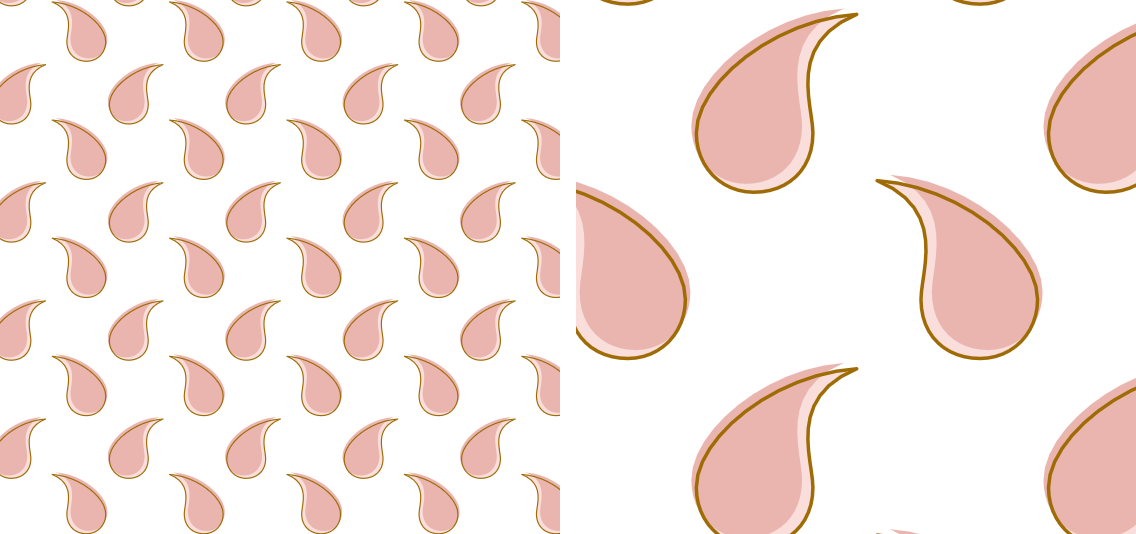
Left, the full canvas; right, a detail of the centre.
Write a WebGL 2 fragment shader that draws this pattern.

```glsl
#version 300 es
precision highp float;

uniform vec2 u_resolution;
out vec4 outColor;

// Layout, in design units measured from the top left
const float UNITS_ACROSS = 768.0;
const float COLUMN_WIDTH = 80.5;
const float COLUMN_START = 67.0;
const float ROW_HEIGHT   = 162.0;
const float ODD_DROP     = 86.0;
const float ROW_MARGIN   = 30.0;

// Fill relative to the outline
const vec2  FILL_SCALE = vec2(0.95, 0.985);
const vec2  FILL_SHIFT = vec2(6.2, -2.6);
const float LINE_WIDTH = 1.6;

const vec3 WHITE = vec3(1.0);
const vec3 BLUSH = vec3(0.98, 0.87, 0.86);
const vec3 ROSE  = vec3(0.918, 0.708, 0.688);
const vec3 GOLD  = vec3(0.62, 0.42, 0.02);

// Four joined cubic curves: tip, right side, bottom, left side, tip
const int CURVES = 4;
const int STEPS  = 12;
const vec2 DROP[13] = vec2[13](
    vec2(4.7, 2.7),
    vec2(42.0, 5.0), vec2(78.0, 34.0), vec2(78.0, 57.0),
    vec2(78.0, 72.5), vec2(66.5, 84.0), vec2(51.7, 84.0),
    vec2(36.5, 84.0), vec2(24.7, 74.0), vec2(24.7, 57.0),
    vec2(24.7, 44.0), vec2(37.0, 16.0), vec2(4.7, 2.7));

vec2 bezier(vec2 a, vec2 b, vec2 c, vec2 d, float t) {
    float s = 1.0 - t;
    return s * s * s * a + 3.0 * s * s * t * b + 3.0 * s * t * t * c + t * t * t * d;
}

// Signed distance to the drop, negative inside
float dropDistance(vec2 p) {
    float nearest = 1e9;
    float side = 1.0;
    vec2 a = DROP[0];
    for (int i = 0; i < CURVES; i++) {
        int k = 3 * i;
        for (int j = 1; j <= STEPS; j++) {
            float t = float(j) / float(STEPS);
            vec2 b = bezier(DROP[k], DROP[k + 1], DROP[k + 2], DROP[k + 3], t);
            vec2 edge = b - a;
            vec2 toP = p - a;
            vec2 gap = toP - edge * clamp(dot(toP, edge) / dot(edge, edge), 0.0, 1.0);
            nearest = min(nearest, dot(gap, gap));

            // Flip the sign at each crossing of a horizontal ray
            bool spans = (a.y > p.y) != (b.y > p.y);
            if (spans && toP.x < edge.x * toP.y / edge.y) side = -side;
            a = b;
        }
    }
    return side * sqrt(nearest);
}

float coverage(float d, float pixel) {
    return clamp(0.5 - d / pixel, 0.0, 1.0);
}

void main() {
    float pixel = UNITS_ACROSS / u_resolution.x;
    vec2 p = vec2(gl_FragCoord.x, u_resolution.y - gl_FragCoord.y) * pixel;

    // Alternate columns are mirrored and lowered
    float x = p.x - COLUMN_START;
    float column = floor(x / COLUMN_WIDTH);
    x -= column * COLUMN_WIDTH;
    if (mod(column, 2.0) > 0.5) {
        x = COLUMN_WIDTH - x;
        p.y -= ODD_DROP;
    }
    vec2 cell = vec2(x, mod(p.y + ROW_MARGIN, ROW_HEIGHT) - ROW_MARGIN);

    float outline = dropDistance(cell);
    float fill = dropDistance((cell - FILL_SHIFT) / FILL_SCALE) * FILL_SCALE.x;

    // Pale body, offset rose fill, gold line
    vec3 color = mix(WHITE, BLUSH, coverage(outline, pixel));
    color = mix(color, ROSE, coverage(fill, pixel));
    color = mix(color, GOLD, coverage(abs(outline) - 0.5 * LINE_WIDTH, pixel));
    outColor = vec4(color, 1.0);
}
```
